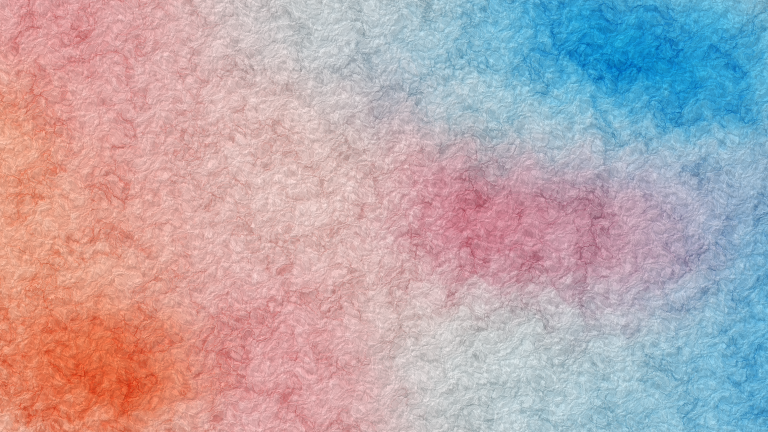
A Shadertoy shader for this texture:

```glsl
// Watercolour washes of coral, rose and blue bleeding across rough, wrinkled paper.

vec2 hash2(vec2 cell) {
    vec3 h = fract(cell.xyx * vec3(0.1031, 0.1030, 0.0973));
    h += dot(h, h.yzx + 33.33);
    return fract((h.xx + h.yz) * h.zy);
}

// Distances to the nearest and second nearest cell points.
vec2 cellular(vec2 p) {
    vec2 cell = floor(p), f = fract(p);
    vec2 nearest = vec2(8.0);
    for (int y = -1; y <= 1; y++)
    for (int x = -1; x <= 1; x++) {
        vec2 o = vec2(x, y);
        float d = length(o + hash2(cell + o) - f);
        nearest.y = min(nearest.y, max(nearest.x, d));
        nearest.x = min(nearest.x, d);
    }
    return nearest;
}

// Octaves of cellular noise, roughly centred on zero.
float layeredCells(vec2 p, float frequency) {
    float sum = 0.0, weight = 0.5;
    for (int i = 0; i < 3; i++) {
        sum += weight * (cellular(p * frequency + float(i) * 17.3).x - 0.45);
        frequency *= 2.1;
        weight *= 0.75;
    }
    return sum;
}

// Layered sines, turned at each octave, make the washes wander.
vec2 wander(vec2 p, float amplitude, float frequency) {
    vec2 offset = vec2(0.0);
    for (int i = 0; i < 6; i++) {
        offset += amplitude * sin(frequency * (p.yx + offset.yx) + vec2(1.7, 4.1) * float(i));
        p = mat2(0.8, 0.6, -0.6, 0.8) * p;
        amplitude *= 0.62;
        frequency *= 1.85;
    }
    return p * 0.0 + offset;
}

// Soft tilted ellipse; a higher edge value gives a firmer rim.
float wash(vec2 p, vec2 centre, vec2 radii, float tilt, float edge) {
    float c = cos(tilt), s = sin(tilt);
    vec2 q = mat2(c, -s, s, c) * (p - centre);
    return exp(-0.7 * pow(length(q / radii), edge));
}

// Thin branching creases between cells.
float creases(vec2 p, float frequency, float width) {
    vec2 d = cellular(p * frequency);
    return 1.0 - smoothstep(0.0, width, d.y - d.x);
}

vec3 paintWashes(vec2 p) {
    vec3 cool = vec3(0.78, 0.80, 0.80), rose = vec3(0.86, 0.55, 0.57);
    vec3 coral = vec3(0.91, 0.60, 0.48), sky = vec3(0.47, 0.73, 0.84);
    vec3 violet = vec3(0.69, 0.67, 0.76);
    vec3 col = vec3(0.87, 0.745, 0.725);

    // Cool paper along the top and lower right
    col = mix(col, cool, 0.9 * wash(p, vec2(0.72, 0.98), vec2(0.24, 0.16), 0.0, 2.5));
    col = mix(col, cool, wash(p, vec2(1.42, 0.92), vec2(0.62, 0.35), -0.1, 4.0));
    col = mix(col, cool, wash(p, vec2(1.46, 0.08), vec2(0.62, 0.31), 0.05, 4.0));

    // Rose and coral on the left
    col = mix(col, rose, 0.70 * wash(p, vec2(0.08, 0.95), vec2(0.36, 0.30), -0.5, 2.2));
    col = mix(col, rose, 0.40 * wash(p, vec2(0.27, 0.54), vec2(0.36, 0.12), -0.95, 2.0));
    col = mix(col, rose, 0.65 * wash(p, vec2(0.66, 0.12), vec2(0.22, 0.24), 0.25, 3.0));
    col = mix(col, coral, 0.90 * wash(p, vec2(0.0, 0.28), vec2(0.34, 0.38), 0.0, 2.8));
    col = mix(col, coral, 0.75 * wash(p, vec2(0.0, 0.68), vec2(0.12, 0.16), 0.0, 2.0));
    col = mix(col, vec3(0.88, 0.38, 0.22), 0.95 * wash(p, vec2(0.24, 0.14), vec2(0.21, 0.135), -0.15, 2.8));

    // Violet and magenta band
    col = mix(col, violet, 0.9 * wash(p, vec2(1.58, 0.49), vec2(0.30, 0.20), 0.0, 2.6));
    col = mix(col, rose, 0.35 * wash(p, vec2(0.95, 0.68), vec2(0.08, 0.17), 0.3, 2.0));
    col = mix(col, vec3(0.77, 0.54, 0.61), 0.9 * wash(p, vec2(1.23, 0.46), vec2(0.29, 0.14), -0.12, 2.8));
    col = mix(col, vec3(0.80, 0.43, 0.49), 0.6 * wash(p, vec2(1.09, 0.49), vec2(0.13, 0.09), -0.35, 2.2));

    // Blue pools
    col = mix(col, sky, 0.90 * wash(p, vec2(1.42, 0.88), vec2(0.45, 0.21), -0.05, 2.6));
    col = mix(col, sky, 0.75 * wash(p, vec2(1.66, 0.02), vec2(0.36, 0.20), 0.15, 2.2));
    col = mix(col, vec3(0.30, 0.65, 0.82), 0.85 * wash(p, vec2(1.82, 0.22), vec2(0.17, 0.36), 0.0, 2.0));
    col = mix(col, vec3(0.20, 0.65, 0.84), 0.90 * wash(p, vec2(1.54, 0.89), vec2(0.31, 0.15), -0.15, 2.6));
    return mix(col, vec3(0.04, 0.54, 0.79), 0.9 * wash(p, vec2(1.49, 0.87), vec2(0.20, 0.08), -0.35, 2.2));
}

void mainImage(out vec4 fragColor, in vec2 fragCoord) {
    vec2 p = fragCoord / iResolution.y;
    vec2 drift = wander(p, 0.014, 9.0);
    vec2 ripple = wander(p, 0.006, 45.0);
    float grain = layeredCells(p + ripple, 42.0);
    float mottle = layeredCells(p + drift + ripple, 9.0);

    vec3 col = paintWashes(p + drift + ripple + 0.06 * vec2(grain, mottle));

    // Pigment gathers in mottled patches, pits and creases
    float patches = smoothstep(-0.12, 0.2, mottle);
    float veins = creases(p + ripple * 1.6, 24.0, 0.16) + 0.7 * creases(p + ripple, 55.0, 0.25);
    float density = 1.0 + 0.55 * grain + 0.45 * mottle + 0.38 * veins * patches;
    col = pow(col, vec3(density));

    // Light from above grazes the paper relief
    float relief = layeredCells(p + ripple + vec2(-0.002, 0.004), 42.0) - grain;
    col *= 1.0 + 0.30 * relief;
    fragColor = vec4(clamp(col, 0.0, 1.0), 1.0);
}
```
